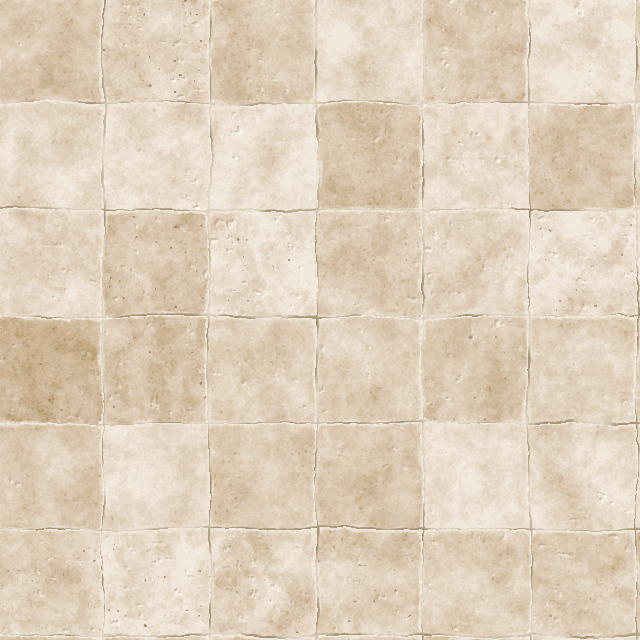
This texture is drawn by a Shadertoy shader. Its source:

```glsl
vec2 hash2(vec2 p) {
    vec3 q = fract(p.xyx * vec3(0.1031, 0.1030, 0.0973));
    q += dot(q, q.yzx + 33.33);
    return fract((q.xx + q.yz) * q.zy);
}

float gradientNoise(vec2 p) {
    vec2 i = floor(p), f = p - i;
    vec2 u = f * f * f * (f * (f * 6.0 - 15.0) + 10.0);
    vec2 e = vec2(0.0, 1.0);
    float a = dot(hash2(i) * 2.0 - 1.0, f);
    float b = dot(hash2(i + e.yx) * 2.0 - 1.0, f - e.yx);
    float c = dot(hash2(i + e.xy) * 2.0 - 1.0, f - e.xy);
    float d = dot(hash2(i + e.yy) * 2.0 - 1.0, f - e.yy);
    return mix(mix(a, b, u.x), mix(c, d, u.x), u.y);
}

float fbm(vec2 p) {
    float sum = 0.0, amp = 0.6;
    for (int i = 0; i < 5; i++) {
        sum += amp * gradientNoise(p);
        p = mat2(1.6, 1.2, -1.2, 1.6) * p + 7.3;
        amp *= 0.6;
    }
    return sum;
}

// Ragged chips, gathered in clusters
float pits(vec2 p, float density) {
    float cluster = smoothstep(-0.05, 0.25, gradientNoise(p * 2.5) + density);
    float chips = gradientNoise(p * vec2(9.0, 12.0)) + 0.6 * gradientNoise(p * 23.0)
                + 0.3 * gradientNoise(p * 45.0);
    return cluster * smoothstep(0.34, 0.48, chips);
}

float roundedBox(vec2 p, vec2 halfSize, float radius) {
    vec2 q = abs(p) - halfSize + radius;
    return length(max(q, 0.0)) + min(max(q.x, q.y), 0.0) - radius;
}

void mainImage(out vec4 fragColor, in vec2 fragCoord) {
    // Six by six tiles with wavering joints
    vec2 p = fragCoord / iResolution.xy * 6.0 + vec2(0.04, -0.03);
    float pixel = 6.0 / iResolution.y;
    vec2 wobble = vec2(gradientNoise(p * 1.7 + 3.1), gradientNoise(p * 1.7 + 41.7)) * 0.055
                + vec2(gradientNoise(p * 9.0 + 17.0), gradientNoise(p * 9.0 + 63.0)) * 0.018;
    vec2 q = p + wobble;
    vec2 id = floor(q);
    vec2 f = q - id - 0.5;
    vec2 shade = hash2(id + 11.0);
    vec2 wear = hash2(id + 57.0);
    vec2 stoneUv = p + id * 5.37 + wear * 20.0;

    // Worn outline
    vec2 halfSize = 0.489 - 0.012 * hash2(id + 83.0);
    float edge = roundedBox(f, halfSize, 0.03 + 0.04 * wear.x);
    edge += 0.018 * gradientNoise(p * 21.0) + 0.012 * gradientNoise(p * 47.0);
    float joint = smoothstep(-0.7 * pixel, 0.7 * pixel, edge);

    // Cloudy stone, each tile with its own tone
    float clouds = fbm(stoneUv * 2.2);
    float blotch = smoothstep(0.05, 0.12, fbm(stoneUv * 3.5 + 31.0));
    float tone = 0.1 + 0.44 * pow(shade.x, 1.5) + 0.2 * step(0.87, shade.y);
    tone += clouds * 0.65 + blotch * (0.05 + 0.12 * wear.y);

    // Mottling, sandy grain and rusty freckles
    tone += 0.28 * fbm(stoneUv * 13.0) + 0.26 * fbm(stoneUv * 36.0);
    float freckle = smoothstep(0.22, 0.42, gradientNoise(stoneUv * 27.0 + 5.0));
    tone += 0.3 * freckle * smoothstep(0.0, 0.3, clouds + 0.3 * shade.x - 0.1);
    vec3 stone = mix(vec3(0.95, 0.915, 0.87), vec3(0.75, 0.64, 0.49), clamp(tone, 0.0, 1.2));

    // Recessed chips: shaded upper left, bright lower right
    float density = wear.y * 0.4 - 0.2;
    float chip = pits(stoneUv, density);
    float relief = chip - pits(stoneUv + vec2(-0.016, 0.018), density);
    stone = mix(stone, vec3(0.93, 0.89, 0.82), chip * 0.45);
    stone -= vec3(0.12, 0.13, 0.14) * max(relief, 0.0);
    stone += vec3(0.07, 0.08, 0.09) * max(-relief, 0.0);

    // A few deep holes
    float hole = smoothstep(0.42, 0.52, gradientNoise(stoneUv * 21.0));
    stone = mix(stone, vec3(0.55, 0.45, 0.33), hole * 0.75 * smoothstep(0.0, 0.2, density));

    // Pale bruised rim, stronger in places
    float rim = smoothstep(-0.035, 0.0, edge) * smoothstep(-0.1, 0.3, gradientNoise(p * 4.0 + 9.0));
    stone = mix(stone, vec3(0.95, 0.92, 0.87), rim * 0.75);

    // Cream grout with broken shadow along the lower and left sides
    vec3 grout = vec3(0.93, 0.895, 0.835) + 0.1 * gradientNoise(p * 30.0);
    vec2 beyond = -f - halfSize;
    float lee = smoothstep(-0.012, 0.008, max(beyond.x, beyond.y));
    float broken = smoothstep(-0.15, 0.2, gradientNoise(p * 2.6 + 75.0));
    grout = mix(grout, vec3(0.65, 0.57, 0.45), lee * (0.2 + 0.75 * broken));

    fragColor = vec4(mix(stone, grout, joint), 1.0);
}
```
